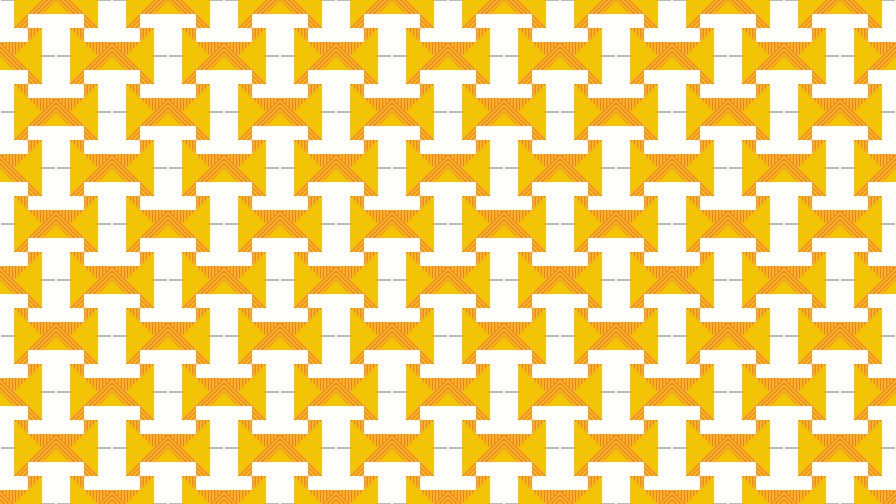
Give the GLSL for this pattern, as a WebGL 1 fragment shader.

```glsl
precision highp float;

// Staggered rows of folded-ribbon H shapes in yellow, with striped folds.
// Each cell is cut by 45 degree creases; stripes are box filtered so that
// they stay smooth at any size. Short grey dashes join neighbours in a row.

uniform vec2 u_resolution;

// One unit is the width of a leg of the H.
const float ROWS = 9.0;
const vec2 CELL = vec2(8.0, 4.0);
const float STRIPE_PERIOD = 0.2222;
const float STRIPE_DUTY = 0.42;

const vec3 PAPER = vec3(1.0, 1.0, 0.985);
const vec3 YELLOW = vec3(0.95, 0.77, 0.01);
const vec3 CORAL = vec3(0.965, 0.45, 0.31);
const vec3 GREY = vec3(0.66, 0.64, 0.65);

// Coverage of a signed distance, negative inside.
float coverage(float d, float pixel) {
  return clamp(0.5 - d / pixel, 0.0, 1.0);
}

// Running area of a pulse train with unit period.
float pulseArea(float t) {
  return floor(t) * STRIPE_DUTY + min(fract(t), STRIPE_DUTY);
}

// Stripes averaged over the width of one pixel.
float stripes(float t, float pixel) {
  float w = pixel / STRIPE_PERIOD;
  float c = t / STRIPE_PERIOD + 0.5 * STRIPE_DUTY;
  return (pulseArea(c + 0.5 * w) - pulseArea(c - 0.5 * w)) / w;
}

// Centre each cell on the origin, shifting odd rows by half a cell.
vec2 staggeredCell(vec2 p) {
  float row = floor(p.y / CELL.y + 0.5);
  float shift = 0.5 * CELL.x * mod(row, 2.0);
  float x = mod(p.x - shift + 0.5 * CELL.x, CELL.x) - 0.5 * CELL.x;
  return vec2(x, p.y - row * CELL.y);
}

float boxDistance(vec2 p, vec2 halfSize) {
  vec2 d = abs(p) - halfSize;
  return max(d.x, d.y);
}

// Outer box with a notch cut from the top and the bottom.
float ribbonDistance(vec2 q) {
  float notch = max(abs(q.x) - 2.0, 1.0 - abs(q.y));
  return max(boxDistance(q, vec2(3.0, 2.0)), -notch);
}

vec3 ribbonColor(vec2 q, float pixel) {
  float side = abs(q.x);
  float diagonal = (q.y + side) * 0.70711;

  // Upper folds carry upright stripes; the two arms carry chevrons.
  float upper = coverage((abs(side - 1.0) - q.y) * 0.70711, pixel);
  float arms = coverage(abs(diagonal - 0.35355) - 0.35355, pixel);

  vec3 color = mix(YELLOW, CORAL, upper * stripes(q.x, pixel));
  return mix(color, mix(YELLOW, CORAL, stripes(diagonal, pixel)), arms);
}

void main() {
  float pixel = ROWS * CELL.y / u_resolution.y;
  vec2 q = staggeredCell(gl_FragCoord.xy * pixel);

  // Two dashes bridge each gap, with a small break in the middle.
  float dash = boxDistance(vec2(abs(q.x) - 3.455, q.y), vec2(0.455, 0.055));
  vec3 color = mix(PAPER, GREY, coverage(dash, pixel));

  float ribbon = coverage(ribbonDistance(q), pixel);
  color = mix(color, ribbonColor(q, pixel), ribbon);
  gl_FragColor = vec4(color, 1.0);
}
```
